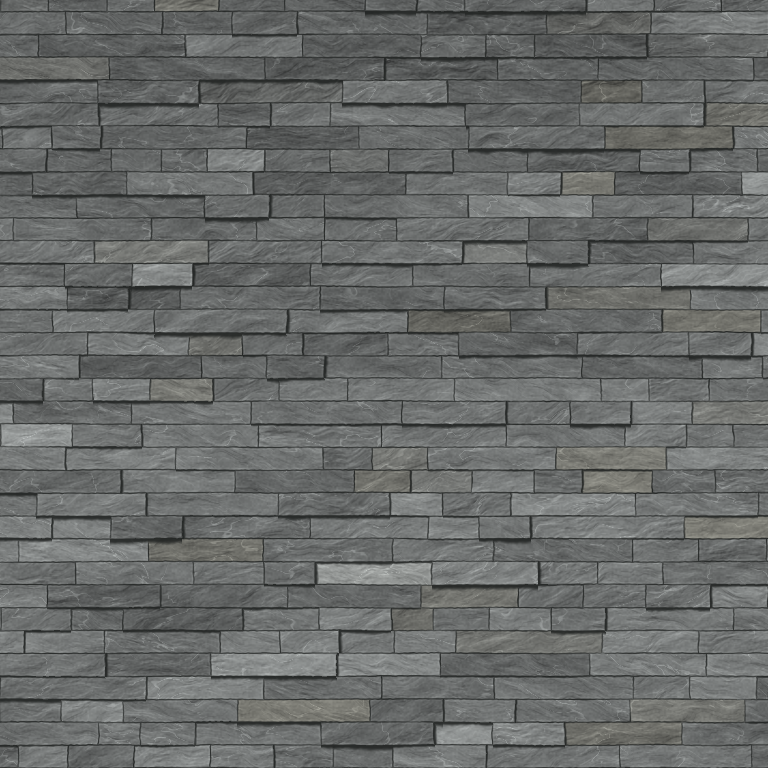
This texture is drawn by a Shadertoy shader. Its source:

```glsl
#define ROWS 33.5
#define COLUMNS 6.3
#define SPLIT_CHANCE 0.32
#define JOINT_HALF_WIDTH 0.0008
#define SHADOW_WIDTH 0.0075
#define TONE_SPREAD 0.15
#define RELIEF_GAIN 0.95
#define VEIN_STRENGTH 0.10
#define SLATE vec3(0.418, 0.428, 0.426)
#define WARM_SLATE vec3(0.435, 0.430, 0.395)
#define JOINT_COLOR vec3(0.125, 0.135, 0.130)

struct Stone { vec2 id; float left, right, lift; };

float hash(vec2 p) {
    vec3 q = fract(p.xyx * 0.1031);
    q += dot(q, q.yzx + 33.33);
    return fract((q.x + q.y) * q.z);
}

float noise(vec2 p) {
    vec2 i = floor(p), f = fract(p);
    f = f * f * (3.0 - 2.0 * f);
    return mix(mix(hash(i), hash(i + vec2(1, 0)), f.x),
               mix(hash(i + vec2(0, 1)), hash(i + vec2(1, 1)), f.x), f.y);
}

float fbm(vec2 p) {
    float sum = 0.0, amplitude = 0.5;
    for (int i = 0; i < 4; i++) {
        sum += amplitude * noise(p);
        p = mat2(1.6, 1.2, -1.2, 1.6) * p + 11.3;
        amplitude *= 0.5;
    }
    return sum;
}

// Jittered end of a slab within its row
float slabEnd(float index, float row) {
    return index + 0.3 * (hash(vec2(index, row + 61.0)) - 0.5);
}

// Long slabs, some of them split into two short stones
Stone stoneAt(vec2 p) {
    float row = floor(p.y * ROWS);
    float shift = 20.0 + 5.0 * hash(vec2(row, 7.0));
    float u = p.x * COLUMNS + shift;
    float i = floor(u);
    if (u < slabEnd(i, row)) i -= 1.0;
    else if (u >= slabEnd(i + 1.0, row)) i += 1.0;
    float left = slabEnd(i, row), right = slabEnd(i + 1.0, row), part = 0.0;
    if (hash(vec2(i + 37.0, row)) < SPLIT_CHANCE) {
        float middle = mix(left, right, 0.42 + 0.16 * hash(vec2(i, row + 5.0)));
        if (u < middle) right = middle;
        else { left = middle; part = 1.0; }
    }
    vec2 id = vec2(2.0 * i + part, row);
    return Stone(id, (left - shift) / COLUMNS, (right - shift) / COLUMNS,
                 pow(hash(id + 91.0), 2.0));
}

// Offset, slanted and warped coordinates on one stone
vec2 grainSpace(vec2 p, vec2 id) {
    vec2 q = p + 3.0 * vec2(hash(id + 3.0), hash(id + 17.0));
    q.y += q.x * (hash(id + 29.0) - 0.5) * 0.7;
    return q + 0.013 * (vec2(noise(q * 42.0), noise(q * 42.0 + 31.0)) - 0.5);
}

// Cleft slate: soft swell, thin ledges and chisel strokes
float surfaceHeight(vec2 p, vec2 id) {
    vec2 q = grainSpace(p, id);
    float swell = fbm(q * vec2(25.0, 65.0));
    float steps = swell * 6.0;
    float ledge = (floor(steps) + smoothstep(0.0, 0.2, fract(steps))) / 6.0;
    float chiselled = smoothstep(0.45, 1.0, hash(id + 43.0));
    float chisel = noise(vec2(q.x * 90.0 + q.y * 130.0, q.y * 230.0 - q.x * 90.0));
    return 0.55 * swell + 0.16 * ledge + 0.13 * chiselled * chisel;
}

void mainImage(out vec4 fragColor, in vec2 fragCoord) {
    vec2 p = fragCoord / iResolution.xy;
    float pixel = 1.0 / iResolution.y;

    // Uneven courses with chipped edges
    vec2 wall = p + 0.0016 * (vec2(noise(p * 70.0), noise(p * vec2(14, 30) + 9.0)) - 0.5);
    wall += 0.0009 * (vec2(noise(p * 260.0), noise(p * 260.0 + 40.0)) - 0.5);
    Stone stone = stoneAt(wall);
    Stone above = stoneAt(wall + vec2(0.0, 1.0 / ROWS));
    Stone before = stoneAt(vec2(stone.left - 0.001, wall.y));
    float course = fract(wall.y * ROWS);
    float fromTop = (1.0 - course) / ROWS;
    float fromLeft = wall.x - stone.left;
    float fromEdge = min(min(fromTop, course / ROWS), min(fromLeft, stone.right - wall.x));

    // Tone of each stone, slightly paler toward the bottom
    float tone = TONE_SPREAD * (0.5 * (hash(stone.id) + hash(stone.id + 53.0)) - 0.5);
    tone += 0.09 * smoothstep(0.86, 1.0, hash(stone.id + 71.0));
    tone += 0.045 * (0.5 - p.y) + 0.06 * (noise(p * 5.0) - 0.5);
    float warmth = 0.7 * smoothstep(0.88, 1.0, hash(stone.id + 83.0));
    vec3 color = mix(SLATE, WARM_SLATE, warmth);

    // Surface lit from above, with clouding and fine grain
    float slope = surfaceHeight(p, stone.id)
                - surfaceHeight(p + vec2(-0.0006, 0.0015), stone.id);
    vec2 q = grainSpace(p, stone.id);
    float light = tone + clamp(RELIEF_GAIN * slope, -0.13, 0.14);
    light += 0.12 * (fbm(q * vec2(35.0, 80.0) + 5.0) - 0.47);
    light += 0.05 * (noise(p * 410.0) - 0.5);

    // Pale mineral veins
    float veinLine = abs(fbm(q * vec2(17.0, 38.0) + 23.0) - 0.47);
    float vein = 1.0 - smoothstep(0.002, 0.016, veinLine);
    light += VEIN_STRENGTH * vein * smoothstep(0.35, 0.75, noise(q * 37.0 + 8.0));

    // Worn pale rim just inside the joint
    float rim = smoothstep(0.001, 0.002, fromEdge) * (1.0 - smoothstep(0.002, 0.0042, fromEdge));
    light += 0.05 * rim * noise(p * 130.0);
    color *= 1.0 + light / 0.425;

    // Shadows cast by stones standing proud, then the tight joints
    float ragged = 0.6 + 0.8 * noise(p * vec2(60.0, 20.0));
    float topCast = SHADOW_WIDTH * max(above.lift - stone.lift, 0.0) * ragged;
    float sideCast = 0.6 * SHADOW_WIDTH * max(before.lift - stone.lift, 0.0) * ragged;
    float shadow = 1.0 - smoothstep(0.3 * topCast, topCast + pixel, fromTop);
    shadow = max(shadow * smoothstep(0.0, 0.002, topCast),
                 (1.0 - smoothstep(0.3 * sideCast, sideCast + pixel, fromLeft))
                 * smoothstep(0.0, 0.002, sideCast));
    float joint = 1.0 - smoothstep(JOINT_HALF_WIDTH - 0.6 * pixel,
                                   JOINT_HALF_WIDTH + 0.6 * pixel, fromEdge);
    joint *= 0.45 + 0.5 * noise(p * vec2(28.0, 50.0) + 14.0);
    color = mix(color, JOINT_COLOR, max(joint, 0.88 * shadow));
    fragColor = vec4(clamp(color, 0.0, 1.0), 1.0);
}
```
